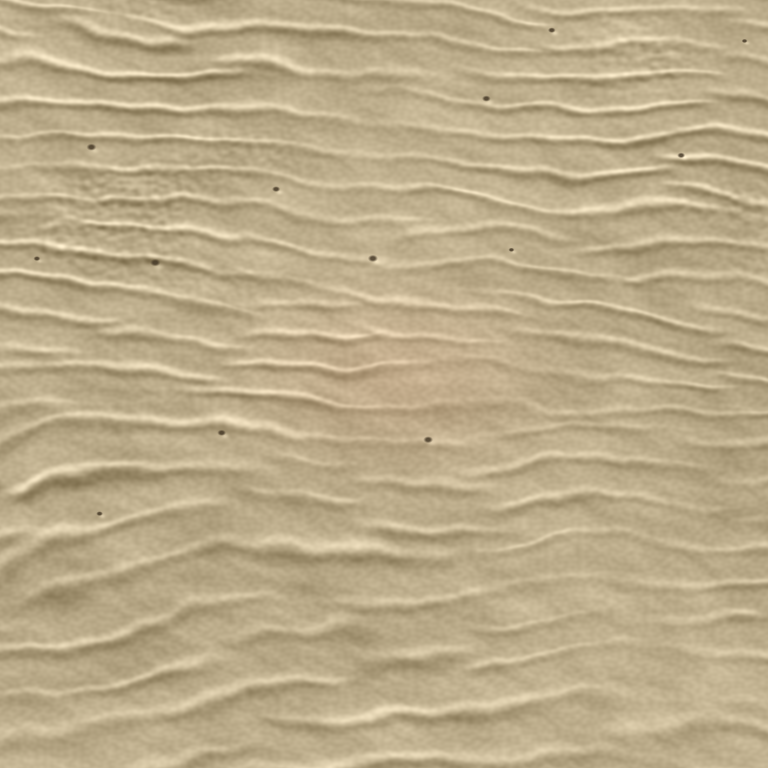
Write a three.js fragment shader that draws this texture.

```glsl
// Wind and tide rippled sand seen at a low angle, lit from above.
// Two warped ripple trains, each a bright crest over a shaded lee, are spliced
// by a noise mask so that ridges fork; grain, rough patches and pits go on top.
varying vec2 vUv;

const vec3  SAND_COLOR   = vec3(0.738, 0.677, 0.546);
const vec3  PIT_COLOR    = vec3(0.27, 0.22, 0.15);
const vec3  ROSY_TINT    = vec3(0.012, -0.016, -0.012);
const float NEAR_FREQ    = 11.0;   // ripples per canvas at the bottom
const float FREQ_GROWTH  = 6.5;    // crowding of ripples towards the top
const float CREST_LIGHT  = 0.180;
const float CREST_WIDTH  = 0.100;  // in ripple periods
const float LEE_SHADE    = 0.140;
const float LEE_WIDTH    = 0.140;
const float FOLD_RELIEF  = 0.075;
const float STREAK_LEVEL = 0.055;
const float GRAIN_LEVEL  = 0.050;
const float ROUGH_LEVEL  = 0.130;
const float PIT_CELLS    = 13.0;
const float PIT_CHANCE   = 0.09;
const float PIT_RADIUS   = 0.0036;

vec2 hash2(vec2 p) {
  vec3 q = fract(p.xyx * vec3(0.1031, 0.1030, 0.0973));
  q += dot(q, q.yzx + 33.33);
  return fract((q.xx + q.yz) * q.zy);
}

vec2 gradientAt(vec2 cell) {
  float angle = 6.2832 * hash2(cell).x;
  return vec2(cos(angle), sin(angle));
}

// Gradient noise, about -0.7 to 0.7
float noise(vec2 p) {
  vec2 i = floor(p), f = p - i;
  vec2 u = f * f * f * (f * (f * 6.0 - 15.0) + 10.0);
  vec2 e = vec2(1.0, 0.0);
  float low  = mix(dot(gradientAt(i), f), dot(gradientAt(i + e), f - e), u.x);
  float high = mix(dot(gradientAt(i + e.yx), f - e.yx),
                   dot(gradientAt(i + e.xx), f - e.xx), u.x);
  return mix(low, high, u.y);
}

float bell(float x, float width) {
  x /= width;
  return exp(-x * x);
}

// Ripple count from the bottom: perspective spacing plus sweeping direction
float ripplePhase(vec2 p) {
  float foreground = 1.0 - smoothstep(0.1, 0.8, p.y);
  float climb = -3.4 * p.x * (1.0 - 0.55 * p.x) * foreground;
  float descend = 2.0 * p.x * (1.0 - foreground);
  return NEAR_FREQ * p.y + FREQ_GROWTH * p.y * p.y + climb + descend;
}

// Light on one ripple train: lit crest, dark lee just below it
float rippleLight(vec2 p, float phase, vec2 seed) {
  phase += 1.30 * noise(p * vec2(2.2, 3.0) + seed)
         + 0.50 * noise(p * vec2(6.0, 7.0) + seed.yx)
         + 0.16 * noise(p * vec2(19.0, 22.0) + seed);
  float d = fract(phase + 0.5) - 0.5;
  float sharpness = 1.0 + 0.7 * noise(p * vec2(5.0, 9.0) + seed + 7.0);
  return CREST_LIGHT * bell(d - 0.06, CREST_WIDTH * sharpness)
       - LEE_SHADE * bell(d + 0.12, LEE_WIDTH);
}

float ripples(vec2 p) {
  float phase = ripplePhase(p);
  float splice = smoothstep(-0.09, 0.09, noise(p * vec2(3.2, 5.5) + 41.0));
  float light = mix(rippleLight(p, phase, vec2(3.0, 17.0)),
                    rippleLight(p, phase + 0.45, vec2(29.0, 61.0)), splice);
  float strength = clamp(0.85 + 1.1 * noise(p * vec2(3.0, 7.0) + 13.0), 0.2, 1.4);
  float calm = 1.0 - 0.35 * bell(length((p - vec2(0.75, 0.4)) * vec2(0.8, 1.0)), 0.3);
  return light * strength * calm * mix(0.9, 1.1, p.y);
}

// Fine texture: slanting streaks, soft grain and crumbly patches
float grain(vec2 p) {
  vec2 slant = vec2(0.9 * p.x - 0.43 * p.y, 0.43 * p.x + 0.9 * p.y);
  float light = STREAK_LEVEL * noise(slant * vec2(20.0, 75.0));
  light += GRAIN_LEVEL * noise(p * vec2(115.0, 150.0) + 5.0);
  float patches = smoothstep(0.0, 0.32, noise(p * vec2(3.5, 7.0) + 23.0));
  patches *= smoothstep(0.5, 0.75, p.y) * smoothstep(0.08, 0.35, abs(p.x - 0.58));
  vec2 q = p * vec2(75.0, 100.0);
  float crumbs = noise(q) - noise(q + vec2(0.15, 0.5));
  return light + ROUGH_LEVEL * patches * crumbs;
}

// x: pit darkness, y: lit rim beside it
vec2 pits(vec2 p) {
  vec2 cell = floor(p * PIT_CELLS);
  vec2 pick = hash2(cell + 71.0);
  vec2 center = (cell + 0.2 + 0.6 * hash2(cell + 9.0)) / PIT_CELLS;
  float radius = PIT_RADIUS * (0.6 + 0.6 * pick.y);
  vec2 d = (p - center) * vec2(0.8, 1.1);
  float present = step(pick.x, PIT_CHANCE);
  float hole = 1.0 - smoothstep(0.4 * radius, 1.4 * radius, length(d));
  float rim = bell(length(d - vec2(1.0, -1.3) * radius), radius);
  return present * vec2(hole, rim);
}

void main() {
  vec2 p = vUv;
  float light = ripples(p) + grain(p);
  light += FOLD_RELIEF * noise(p * vec2(9.0, 26.0) + vec2(0.0, 6.0 * p.x));
  light += 0.05 * noise(p * 2.5 + 51.0) + 0.02 * (abs(p.y - 0.45) - 0.25);
  vec3 color = SAND_COLOR + light;
  color += ROSY_TINT * bell(length((p - vec2(0.52, 0.51)) * vec2(0.6, 1.0)), 0.1);
  vec2 pit = pits(p);
  color = mix(color + 0.12 * pit.y, PIT_COLOR, 0.85 * pit.x);
  gl_FragColor = vec4(clamp(color, 0.0, 1.0), 1.0);
}
```
